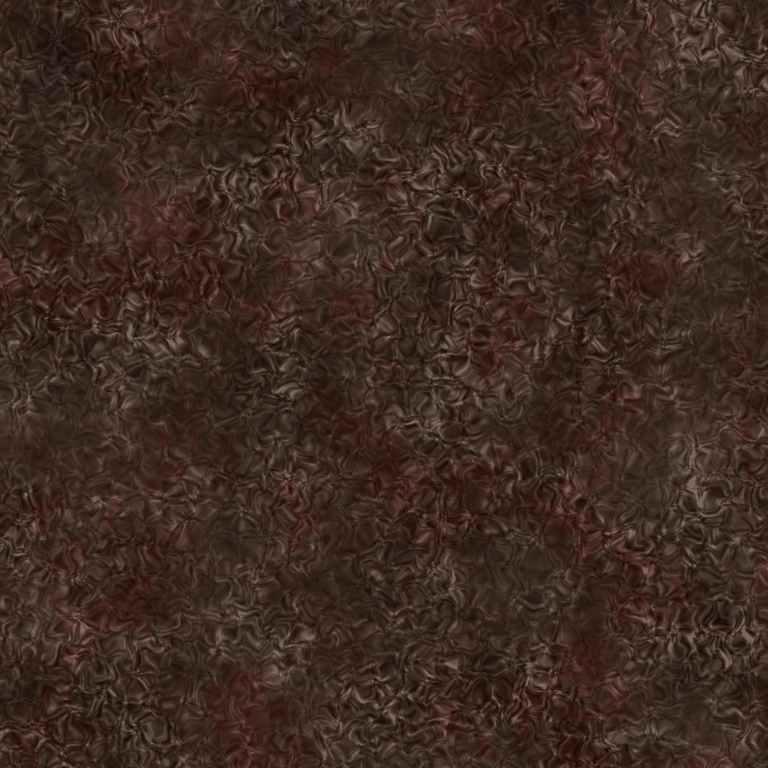
This texture is drawn by a Shadertoy shader. Its source:

```glsl
// Dark brown weathered crust: fine curly grain, soft pale blotches and rusty stains.

const float MID_RED = 0.233;       // red level of the median tone
const float TONE_SPREAD = 0.25;    // logarithmic spread of the tones
const vec3 TONE_SLOPE = vec3(1.0, 0.93, 0.90);
const vec3 TONE_OFFSET = vec3(0.0, -0.055, -0.080);
const vec3 RUST_SHIFT = vec3(0.022, -0.016, -0.014);
const vec3 ASH_SHIFT = vec3(-0.008, 0.004, 0.005);

const float BLOTCH_FREQ = 5.0;     // cells across the canvas
const float PATCH_FREQ = 15.0;
const float CURL_FREQ = 48.0;
const float GRAIN_FREQ = 105.0;
const float RUST_FREQ = 7.0;
const float CURL_WIDTH = 0.11;
const float NOISE_DEVIATION = 0.2; // spread of raw gradient noise

// Random unit vector for a lattice cell.
vec2 cellDirection(vec2 cell) {
    uvec2 q = uvec2(ivec2(cell) + 32768);
    uint h = q.x * 1597334677u ^ q.y * 3812015801u;
    h = (h ^ (h >> 15)) * 2246822519u;
    h = (h ^ (h >> 13)) * 3266489917u;
    h ^= h >> 16;
    float angle = float(h & 65535u) / 65536.0 * 6.2831853;
    return vec2(cos(angle), sin(angle));
}

// Gradient noise scaled to about unit deviation.
float noise(vec2 p) {
    vec2 i = floor(p), f = p - i;
    vec2 u = f * f * f * (f * (f * 6.0 - 15.0) + 10.0);
    vec2 e = vec2(1.0, 0.0);
    float a = dot(cellDirection(i), f);
    float b = dot(cellDirection(i + e.xy), f - e.xy);
    float c = dot(cellDirection(i + e.yx), f - e.yx);
    float d = dot(cellDirection(i + e.xx), f - e.xx);
    return mix(mix(a, b, u.x), mix(c, d, u.x), u.y) / NOISE_DEVIATION;
}

// Layered noise, again of about unit deviation.
float cloud(vec2 p) {
    float sum = 0.0, power = 0.0, weight = 1.0;
    for (int i = 0; i < 4; i++) {
        sum += weight * noise(p);
        power += weight * weight;
        weight *= 0.65;
        p = mat2(1.6, 1.2, -1.2, 1.6) * p + 17.3;
    }
    return sum * inversesqrt(power);
}

// Thin embossed contour lines, light on one side and dark on the other.
float curls(vec2 p) {
    float x = noise(p) * NOISE_DEVIATION / CURL_WIDTH;
    return 2.3 * x * exp(-x * x);
}

// Fine fibres that run upright in some patches and level in others.
float grain(vec2 p, float lean) {
    float upright = noise(p * GRAIN_FREQ * vec2(1.25, 0.65) + 41.0);
    float level = noise(p * GRAIN_FREQ * vec2(0.65, 1.25) + 83.0);
    float share = smoothstep(-1.0, 1.0, lean);
    float fibres = mix(level, upright, share) * inversesqrt(share * share + (1.0 - share) * (1.0 - share));
    return 0.85 * fibres + 0.5 * noise(p * GRAIN_FREQ * 1.8 + 29.0);
}

void mainImage(out vec4 fragColor, in vec2 fragCoord) {
    vec2 uv = fragCoord / iResolution.y;

    // Slight warp bends the fibres into curls
    vec2 warp = vec2(noise(uv * 40.0 + 5.0), noise(uv * 40.0 + 61.0));
    vec2 bent = uv + 0.0035 * warp;

    // Large blotches and the local strength of the grain
    float blotch = cloud(uv * BLOTCH_FREQ + 3.0);
    float patches = cloud(uv * PATCH_FREQ + 37.0);
    float lean = noise(uv * 9.0 + 71.0);
    float roughness = clamp(1.0 + 0.22 * patches + 0.18 * noise(uv * 6.0 + 13.0), 0.45, 1.7);

    // Tone
    float detail = 0.68 * grain(bent, lean) + 0.42 * curls(bent * CURL_FREQ)
                 + 0.30 * curls(bent * CURL_FREQ * 1.7 + 19.0);
    float tone = 0.34 * blotch + 0.30 * patches + roughness * detail;
    float red = MID_RED * exp(TONE_SPREAD * clamp(tone, -3.0, 3.0));
    vec3 color = red * TONE_SLOPE + TONE_OFFSET;

    // Rusty and ashen stains
    float stain = cloud(uv * RUST_FREQ + 53.0) + 0.45 * noise(uv * 45.0 + 97.0);
    color += RUST_SHIFT * smoothstep(0.4, 2.2, stain);
    color += ASH_SHIFT * smoothstep(0.2, -1.6, stain);

    fragColor = vec4(clamp(color, 0.0, 1.0), 1.0);
}
```
